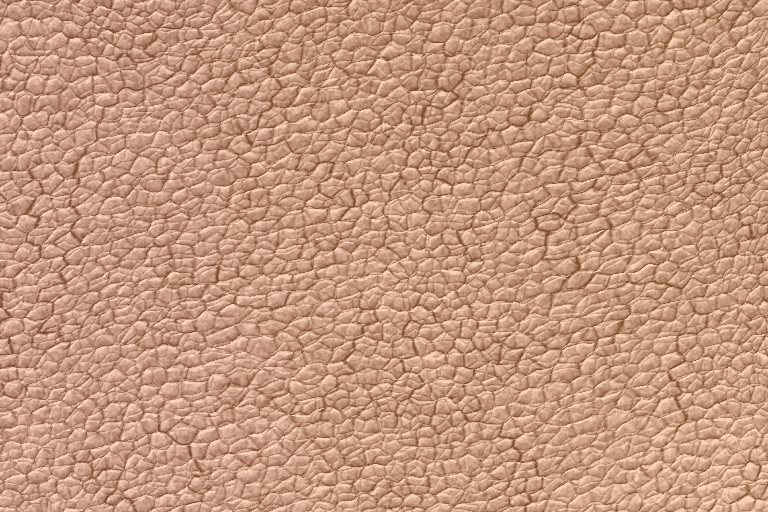
Give the GLSL for this texture, as a Shadertoy shader.

```glsl
// Tan pebbled leather: a sheared, warped Voronoi net gives the pebbles,
// a finer net splits them into facets, and each facet is lit by its slope.
// Borders between wandering bands of pebbles become thin, longer creases.

const vec3 SHADOW_TAN = vec3(0.57, 0.38, 0.275);
const vec3 LIT_TAN = vec3(0.93, 0.76, 0.67);
const vec2 PEBBLES = vec2(24.0, 33.0);      // pebbles per canvas height
const vec2 LIGHT = vec2(-0.30, 0.95);

struct Edge {
    float dist;      // distance to the nearest border
    vec2 normal;     // from the pebble towards its neighbour
    vec2 cell;
    vec2 neighbour;
};

vec2 hash2(vec2 p) {
    vec3 q = fract(p.xyx * vec3(0.1031, 0.1030, 0.0973));
    q += dot(q, q.yzx + 33.33);
    return fract((q.xx + q.yz) * q.zy);
}

float noise(vec2 p) {
    vec2 i = floor(p), f = fract(p);
    f = f * f * (3.0 - 2.0 * f);
    float low = mix(hash2(i).x, hash2(i + vec2(1, 0)).x, f.x);
    float high = mix(hash2(i + vec2(0, 1)).x, hash2(i + vec2(1, 1)).x, f.x);
    return mix(low, high, f.y);
}

// Alternate rows are offset by half a pebble, then scattered
vec2 site(vec2 cell) {
    float stagger = 0.5 * mod(cell.y, 2.0) - 0.25;
    return cell + vec2(0.5 + stagger, 0.5) + 0.66 * (hash2(cell) - 0.5);
}

Edge voronoiEdge(vec2 p) {
    vec2 base = floor(p), home = base;
    float nearest = 100.0;
    for (int y = -1; y <= 1; y++)
    for (int x = -1; x <= 1; x++) {
        vec2 c = base + vec2(x, y);
        vec2 r = site(c) - p;
        if (dot(r, r) < nearest) {
            nearest = dot(r, r);
            home = c;
        }
    }
    vec2 center = site(home);
    Edge e = Edge(100.0, vec2(0.0, 1.0), home, home);
    for (int y = -2; y <= 2; y++)
    for (int x = -2; x <= 2; x++) {
        if (x == 0 && y == 0) continue;
        vec2 c = home + vec2(x, y);
        vec2 other = site(c);
        vec2 n = normalize(other - center);
        float d = dot(0.5 * (center + other) - p, n);
        if (d < e.dist) e = Edge(d, n, home, c);
    }
    return e;
}

// Index of the steep, wandering band a pebble belongs to
float band(vec2 cell) {
    return floor(cell.x * 0.20 - cell.y * 0.06 + 2.2 * noise(cell * 0.11 + 4.0));
}

// Light on the rounded flank of a pebble, fading towards its middle
float flankLight(Edge e, float falloff) {
    return dot(e.normal, LIGHT) * exp(-e.dist * falloff);
}

float groove(float dist, float width) {
    return 1.0 - smoothstep(0.0, width, dist);
}

// Thin raised rim just inside a border that faces the light
float litRim(Edge e, float offset, float width) {
    return groove(abs(e.dist - offset), width) * max(dot(e.normal, LIGHT), 0.0);
}

// Rows climb gently to the right, more so towards the far side
vec2 hideFlow(vec2 p) {
    p.y -= 0.06 * p.x + 0.06 * p.x * p.x;
    vec2 bend = vec2(noise(p * 3.0), noise(p * 3.0 + 17.0)) - 0.5;
    vec2 wobble = vec2(noise(p * 45.0 + 5.0), noise(p * 45.0 + 31.0)) - 0.5;
    return p + 0.07 * bend + 0.010 * wobble;
}

float grain(vec2 p) {
    return 0.5 * noise(p * vec2(110.0, 150.0)) + 0.5 * noise(p * 250.0 + 9.0) - 0.5;
}

void mainImage(out vec4 fragColor, in vec2 fragCoord) {
    vec2 uv = fragCoord / iResolution.xy;
    vec2 p = fragCoord / iResolution.y;
    vec2 q = hideFlow(p) * PEBBLES + 40.0;

    Edge pebble = voronoiEdge(q);
    Edge facet = voronoiEdge(q * 1.3 + 13.0);

    // Rounded relief with cream rims on the lit sides
    float tone = 0.645 + 0.36 * flankLight(pebble, 3.5) + 0.24 * flankLight(facet, 4.0);
    float rim = litRim(pebble, 0.09, 0.11) + 0.8 * litRim(facet, 0.10, 0.11);
    tone += 0.30 * rim * (0.4 + noise(q * 1.3 + 21.0));

    // Creases: fine wrinkles, pebble borders, then the longer folds
    float depth = mix(0.15, 0.50, noise(q * 0.5 + 3.0));
    float steepness = 0.40 + 0.60 * abs(pebble.normal.x);
    tone -= 0.34 * groove(facet.dist, 0.13) * noise(q * 0.6);
    tone -= depth * steepness * groove(pebble.dist, 0.14);
    float fold = step(0.5, abs(band(pebble.cell) - band(pebble.neighbour)));
    fold *= smoothstep(0.25, 0.70, noise(q * 0.17 + 60.0));
    tone -= 0.36 * fold * groove(pebble.dist, 0.15);

    // Pore grain, pebble variation and faint broad light across the hide
    tone += 0.62 * grain(p) + 0.08 * (hash2(pebble.cell + 9.0).y - 0.5);
    tone += 0.07 * (noise(p * 2.3 + 2.0) - 0.5) - 0.08 * uv.y * uv.y;
    tone += 0.12 * smoothstep(0.35, 0.0, length(uv - vec2(1.0, 0.0)));

    vec3 color = mix(SHADOW_TAN, LIT_TAN, clamp(tone, -0.2, 1.12));
    color += vec3(0.0, -0.003, 0.012) * (1.0 - 2.0 * uv.x);
    color += vec3(0.0, 0.02, 0.0) * min(rim, 1.0);
    fragColor = vec4(color, 1.0);
}
```
